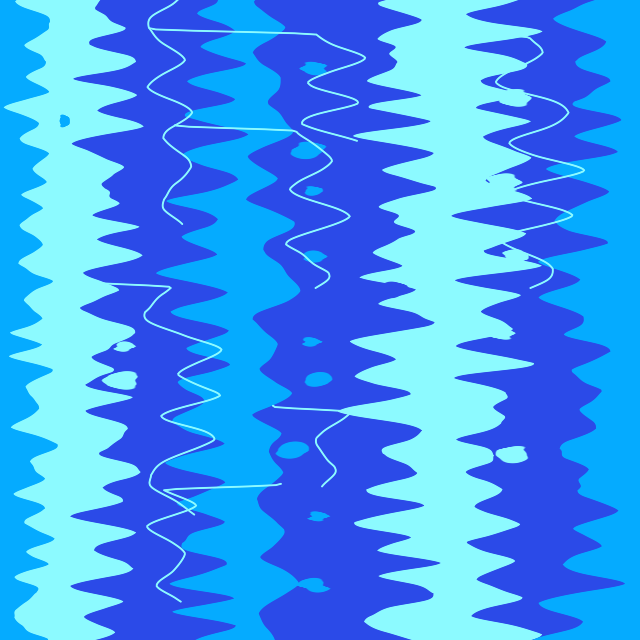
A three.js fragment shader for this background:

```glsl
// Upright bands of three flat blues with ragged, sideways-toothed borders.
// Each border is a height-driven zigzag with hashed tooth lengths; small islands
// and thin wandering threads are laid over the bands.
varying vec2 vUv;

const vec3 ROYAL = vec3(0.17, 0.29, 0.91);
const vec3 AQUA = vec3(0.55, 0.98, 1.00);
const vec3 SKY = vec3(0.02, 0.67, 1.00);
const float SOFT = 0.0009;

float hash(float n, float seed) {
  return fract(sin(n * 12.9898 + seed * 78.233) * 43758.545);
}

float noise(float t, float seed) {
  float f = fract(t);
  return mix(hash(floor(t), seed), hash(floor(t) + 1.0, seed), f * f * (3.0 - 2.0 * f));
}

// Knots alternate left and right, each with its own reach
float knot(float k, float seed) {
  return (mod(k, 2.0) * 2.0 - 1.0) * mix(0.15, 1.0, hash(k, seed));
}

// Zigzag of about -1 to 1 with uneven spacing and a little fine wear
float teeth(float y, float knots, float seed) {
  float t = y * knots + 1.2 * noise(y * knots * 0.3, seed + 3.0);
  float f = fract(t);
  float ease = mix(f, f * f * (3.0 - 2.0 * f), 0.7);
  float zigzag = mix(knot(floor(t), seed), knot(floor(t) + 1.0, seed), ease);
  return zigzag + 0.35 * (noise(y * knots * 2.1, seed + 7.0) - 0.5);
}

float border(float y, float middle, float reach, float knots, float seed) {
  float drift = 0.5 * (noise(y * 7.0, seed + 11.0) - 0.5);
  return middle + reach * (teeth(y, knots, seed) + drift);
}

// Coverage to the right of a border, softened along its true slope
float rightOf(vec2 p, float middle, float reach, float knots, float seed) {
  float h = 0.0008;
  float below = border(p.y - h, middle, reach, knots, seed);
  float above = border(p.y + h, middle, reach, knots, seed);
  float slope = (above - below) / (2.0 * h);
  float d = (p.x - border(p.y, middle, reach, knots, seed)) / sqrt(1.0 + slope * slope);
  return smoothstep(-SOFT, SOFT, d);
}

// Uneven oval island
float blob(vec2 p, vec2 center, vec2 radius, float seed) {
  vec2 q = (p - center) / radius;
  q.x += 0.7 * (noise(q.y * 2.0 + 20.0, seed) - 0.5);
  float edge = SOFT / radius.y;
  return 1.0 - smoothstep(1.0 - edge, 1.0 + edge, length(q));
}

// Column of scattered islands between two heights
float islands(vec2 p, float x, float low, float high, float count, float seed) {
  float cover = 0.0;
  for (int i = 0; i < 10; i++) {
    float n = float(i);
    if (n >= count) break;
    float y = mix(low, high, (n + 0.2 + 0.6 * hash(n, seed)) / count);
    float size = mix(0.4, 1.0, hash(n, seed + 1.0));
    vec2 center = vec2(x + 0.045 * (hash(n, seed + 2.0) - 0.5), y);
    cover = max(cover, blob(p, center, size * vec2(0.027, 0.015), seed + n));
  }
  return cover;
}

// Thread path: a meander that hops sideways at its upper end
vec2 threadPoint(float y, float middle, float reach, float top, float hop, float seed) {
  float x = middle + reach * teeth(y, 22.0, seed);
  return vec2(x - hop * smoothstep(top - 0.009, top, y), y);
}

float segment(vec2 p, vec2 a, vec2 b) {
  vec2 ab = b - a;
  return length(p - a - ab * clamp(dot(p - a, ab) / dot(ab, ab), 0.0, 1.0));
}

// Thin line through the nearby samples of the path; span is bottom, top
float thread(vec2 p, float middle, float reach, vec2 span, float hop, float seed) {
  float stride = 0.002;
  float start = floor(p.y / stride) * stride;
  float d = 1.0;
  for (int i = -2; i <= 2; i++) {
    float y = start + float(i) * stride;
    if (y < span.x || y > span.y) continue;
    vec2 a = threadPoint(y, middle, reach, span.y, hop, seed);
    vec2 b = threadPoint(y + stride, middle, reach, span.y, hop, seed);
    d = min(d, segment(p, a, b));
  }
  return 1.0 - smoothstep(0.0015 - SOFT, 0.0015 + SOFT, d);
}

void main() {
  vec2 p = vUv;

  // Bands from left to right
  vec3 color = mix(SKY, AQUA, rightOf(p, 0.052, 0.040, 40.0, 1.0));
  color = mix(color, ROYAL, rightOf(p, 0.167, 0.066, 38.0, 2.0));
  color = mix(color, SKY, rightOf(p, 0.315, 0.062, 34.0, 3.0));
  color = mix(color, ROYAL, rightOf(p, 0.425, 0.040, 26.0, 4.0));
  color = mix(color, AQUA, rightOf(p, 0.613, 0.074, 38.0, 5.0));
  color = mix(color, ROYAL, rightOf(p, 0.772, 0.070, 38.0, 6.0));
  color = mix(color, SKY, rightOf(p, 0.905, 0.070, 32.0, 8.0));

  // Islands
  color = mix(color, SKY, islands(p, 0.475, 0.06, 0.92, 9.0, 21.0));
  color = mix(color, AQUA, islands(p, 0.795, 0.26, 0.88, 5.0, 31.0));
  color = mix(color, AQUA, islands(p, 0.200, 0.37, 0.47, 2.0, 41.0));
  color = mix(color, ROYAL, blob(p, vec2(0.616, 0.547), vec2(0.020, 0.013), 5.0));
  color = mix(color, SKY, blob(p, vec2(0.100, 0.811), vec2(0.008, 0.010), 6.0));

  // Threads: left, centre and right
  float line = thread(p, 0.268, 0.045, vec2(0.65, 1.02), 0.0, 51.0);
  line = max(line, thread(p, 0.285, 0.075, vec2(0.195, 0.56), 0.15, 52.0));
  line = max(line, thread(p, 0.265, 0.050, vec2(0.06, 0.243), -0.19, 53.0));
  line = max(line, thread(p, 0.515, 0.065, vec2(0.78, 0.955), 0.25, 54.0));
  line = max(line, thread(p, 0.500, 0.060, vec2(0.55, 0.804), 0.20, 55.0));
  line = max(line, thread(p, 0.515, 0.050, vec2(0.24, 0.365), 0.13, 56.0));
  line = max(line, thread(p, 0.840, 0.075, vec2(0.55, 0.95), 0.08, 57.0));
  gl_FragColor = vec4(mix(color, AQUA, line), 1.0);
}
```
